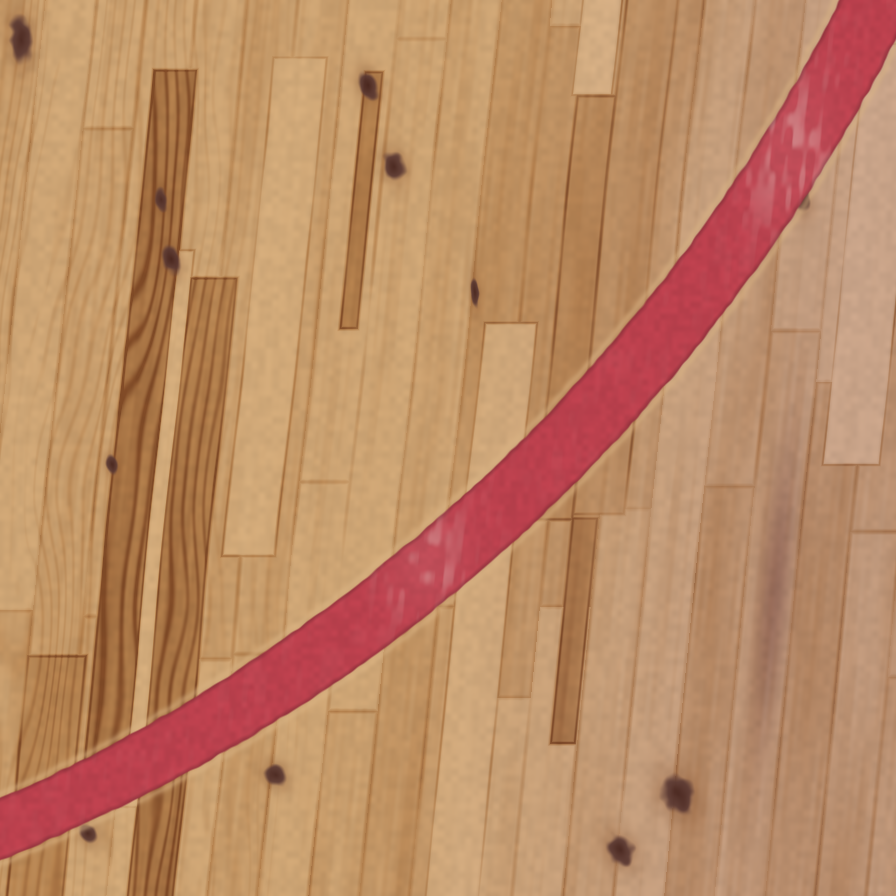
A WebGL 2 fragment shader for this texture:

```glsl
#version 300 es
precision highp float;
// A worn red arc painted across a floor of narrow, slightly tilted pine boards.
// Boards are hashed columns with a few accent boards laid over them; grain is
// stretched noise, knots are warped ellipses and the arc is a circle distance.
uniform vec2 u_resolution;
out vec4 fragColor;

const vec3 PALE = vec3(0.86, 0.71, 0.52);
const vec3 HONEY = vec3(0.80, 0.64, 0.45);
const vec3 TAN = vec3(0.70, 0.50, 0.30);
const vec3 BROWN = vec3(0.50, 0.29, 0.15);
const vec3 ROSY = vec3(0.76, 0.61, 0.50);
const vec3 KNOT = vec3(0.27, 0.14, 0.12);
const vec3 RED = vec3(0.73, 0.25, 0.30);
const vec3 SCUFF = vec3(0.82, 0.53, 0.54);
const vec2 ARC_CENTER = vec2(-0.738, 1.836);
const float ARC_RADIUS = 1.91;
const float TILT = 0.10;
const float BOARD_WIDTH = 0.0565;
const float BOARD_LENGTH = 0.75;

// Accent boards: left, right, bottom, top in tilted coordinates
const int BOARDS = 12;
const vec4 BOARD[BOARDS] = vec4[](
  vec4(0.129, 0.177, 0.15, 0.922), vec4(0.177, 0.193, 0.10, 0.720),
  vec4(0.193, 0.245, -0.1, 0.690), vec4(0.056, 0.120, -0.1, 0.268),
  vec4(0.365, 0.385, 0.633, 0.92), vec4(0.605, 0.648, 0.42, 0.893),
  vec4(0.600, 0.642, 0.895, 1.1), vec4(0.648, 0.705, 0.426, 1.1),
  vec4(0.648, 0.676, 0.17, 0.422), vec4(0.527, 0.584, -0.1, 0.639),
  vec4(0.922, 0.984, 0.482, 0.95), vec4(0.262, 0.320, 0.38, 0.935));
// Negative is paler than honey, positive is browner
const float BOARD_TONE[BOARDS] = float[](
  0.68, -0.45, 0.62, 0.42, 0.52, 0.40, -0.55, 0.30, 0.56, -0.28, -0.45, -0.25);

// Knots: centre, then radii
const int KNOTS = 12;
const vec4 KNOT_AT[KNOTS] = vec4[](
  vec4(0.024, 0.955, 0.013, 0.029), vec4(0.411, 0.905, 0.012, 0.018),
  vec4(0.440, 0.814, 0.013, 0.018), vec4(0.191, 0.711, 0.011, 0.018),
  vec4(0.180, 0.777, 0.008, 0.014), vec4(0.308, 0.135, 0.013, 0.013),
  vec4(0.757, 0.113, 0.020, 0.024), vec4(0.693, 0.051, 0.016, 0.019),
  vec4(0.530, 0.674, 0.005, 0.019), vec4(0.895, 0.781, 0.010, 0.019),
  vec4(0.098, 0.070, 0.011, 0.012), vec4(0.125, 0.482, 0.007, 0.013));

float hash(vec2 p) {
  vec3 q = fract(vec3(p.xyx) * 0.1031);
  q += dot(q, q.yzx + 33.33);
  return fract((q.x + q.y) * q.z);
}

float noise(vec2 p) {
  vec2 i = floor(p), f = fract(p);
  f = f * f * (3.0 - 2.0 * f);
  return mix(mix(hash(i), hash(i + vec2(1, 0)), f.x),
             mix(hash(i + vec2(0, 1)), hash(i + 1.0), f.x), f.y);
}

vec3 woodColor(float tone) {
  vec3 c = mix(HONEY, PALE, clamp(-tone, 0.0, 1.0));
  c = mix(c, TAN, clamp(tone * 2.0, 0.0, 1.0));
  return mix(c, BROWN, clamp(tone * 2.0 - 1.0, 0.0, 1.0));
}

void main() {
  vec2 p = gl_FragCoord.xy / u_resolution;
  float aa = 1.2 / min(u_resolution.x, u_resolution.y);
  vec2 w = vec2(p.x - TILT * (p.y - 0.5), p.y);
  w.x += 0.004 * (noise(vec2(w.x * 4.0, w.y * 5.0)) - 0.5);

  // Hashed boards with soft seams and butt ends
  float column = floor(w.x / BOARD_WIDTH);
  float along = w.y / BOARD_LENGTH + hash(vec2(column, 7.0));
  float tone = 0.36 * hash(vec2(column, floor(along)) + 20.0) - 0.08;
  float side = abs(fract(w.x / BOARD_WIDTH + 0.5) - 0.5) * BOARD_WIDTH;
  float end = abs(fract(along + 0.5) - 0.5) * BOARD_LENGTH;
  float seam = 0.45 * (1.0 - smoothstep(0.0, 0.003 + aa, min(side, end)));

  // Accent boards
  for (int i = 0; i < BOARDS; i++) {
    vec4 b = BOARD[i];
    vec2 d = abs(w - 0.5 * (b.xz + b.yw)) - 0.5 * (b.yw - b.xz);
    float edge = max(d.x, d.y);
    float inside = 1.0 - smoothstep(-aa, aa, edge);
    tone = mix(tone, BOARD_TONE[i], inside);
    float line = 1.0 - smoothstep(0.0, 0.002 + aa, abs(edge));
    seam = max(seam * (1.0 - inside), 0.65 * line);
  }

  // Grain: fine fibres, broad stains, and rings strongest on the left
  float fibre = noise(w * vec2(190.0, 9.0)) - 0.5;
  float stain = noise(w * vec2(38.0, 3.0) + 5.0) - 0.5;
  float warp = noise(w * vec2(16.0, 4.0)) + 0.3 * noise(w * vec2(40.0, 9.0));
  float rings = pow(0.5 + 0.5 * sin(w.x * 420.0 + warp * 26.0), 3.0);
  float leftness = 1.0 - smoothstep(0.12, 0.42, p.x);
  float dark = smoothstep(0.35, 0.65, tone);
  tone += 0.16 * fibre + 0.22 * stain;
  tone += leftness * (rings - 0.25) * mix(0.18, 0.42, dark);
  tone += seam * (0.25 + 0.8 * noise(w * vec2(30.0, 14.0)));
  vec3 color = woodColor(tone);

  // Cooler rosy cast toward the right, with a mauve streak
  float rosy = smoothstep(0.42, 0.95, p.x - 0.15 * (p.y - 0.5));
  color = mix(color, color * ROSY / HONEY, rosy);
  vec2 streak = (w - vec2(0.882, 0.34)) / vec2(0.017, 0.16);
  color *= 1.0 - vec3(0.20, 0.27, 0.23) * exp(-dot(streak, streak));
  color *= 0.97 + 0.06 * noise(p * 130.0);

  // Knots with a brown halo
  for (int i = 0; i < KNOTS; i++) {
    vec4 k = KNOT_AT[i];
    vec2 q = (p - k.xy) / k.zw;
    q.x += 0.25 * q.y;
    float r = length(q) + 0.35 * (noise(p * 110.0) - 0.5);
    color = mix(color, BROWN, 0.45 * exp(-r * r * 0.7));
    color = mix(color, KNOT + 0.12 * r, 0.9 * (1.0 - smoothstep(0.6, 1.05, r)));
  }

  // Painted arc: pale rim, darker edge, scuffed paint
  float halfWidth = mix(0.032, 0.038, smoothstep(0.0, 0.5, p.x));
  float radial = length(p - ARC_CENTER) - ARC_RADIUS;
  float arc = abs(radial) - halfWidth + 0.002 * (noise(p * 90.0) - 0.5);
  color = mix(color, PALE, 0.45 * exp(-pow((arc - 0.004) / 0.004, 2.0)));
  vec2 wearA = (p - vec2(0.475, 0.375)) / vec2(0.045, 0.06);
  vec2 wearB = (p - vec2(0.880, 0.840)) / vec2(0.055, 0.09);
  float wear = exp(-dot(wearA, wearA)) + exp(-dot(wearB, wearB));
  float scratch = smoothstep(0.45, 0.9, noise(w * vec2(150.0, 45.0)));
  vec3 paint = RED * (0.96 + 0.08 * noise(p * 150.0));
  paint = mix(paint, SCUFF, clamp(wear * (0.18 + 0.65 * scratch) + 0.06 * scratch, 0.0, 1.0));
  paint *= 1.0 - 0.18 * smoothstep(-0.006, 0.0, arc);
  color = mix(color, paint, 1.0 - smoothstep(-aa, aa, arc));

  fragColor = vec4(clamp(color, 0.0, 1.0), 1.0);
}
```
